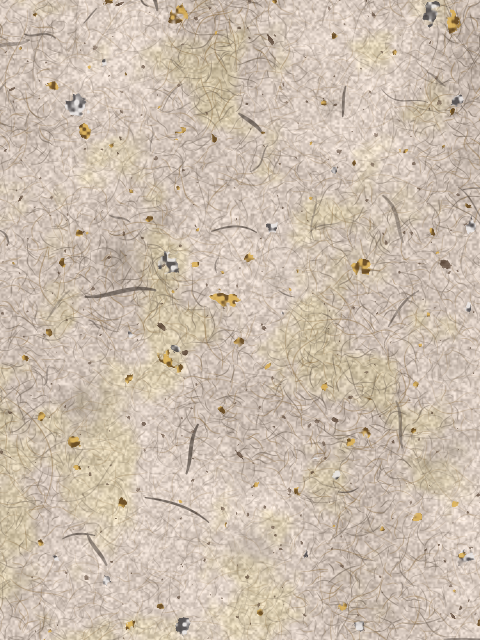
Write a Shadertoy shader that draws this texture.

```glsl
const vec3 PAPER = vec3(0.845, 0.790, 0.748);
const vec3 SHADE = vec3(0.46, 0.42, 0.37);
const vec3 TAN_FIBRE = vec3(0.56, 0.44, 0.27);
const vec3 GREY_FIBRE = vec3(0.38, 0.33, 0.28);
const vec3 BARK = vec3(0.27, 0.19, 0.13);
const vec3 STICK = vec3(0.35, 0.31, 0.28);
const vec3 GOLD_DARK = vec3(0.36, 0.24, 0.07);
const vec3 GOLD_LIGHT = vec3(0.86, 0.69, 0.32);
const vec3 SILVER_DARK = vec3(0.27, 0.26, 0.27);
const vec3 SILVER_LIGHT = vec3(0.92, 0.91, 0.91);

vec3 hash3(vec2 p) {
    vec3 q = fract(p.xyx * vec3(0.1031, 0.1030, 0.0973));
    q += dot(q, q.yxz + 33.33);
    return fract((q.xxy + q.yzz) * q.zyx);
}

float noise(vec2 p) {
    vec2 i = floor(p), f = fract(p);
    f = f * f * (3.0 - 2.0 * f);
    float low = mix(hash3(i).x, hash3(i + vec2(1, 0)).x, f.x);
    float high = mix(hash3(i + vec2(0, 1)).x, hash3(i + vec2(1, 1)).x, f.x);
    return mix(low, high, f.y);
}

float fbm(vec2 p) {
    float sum = 0.0, amp = 0.5;
    for (int i = 0; i < 4; i++) {
        sum += amp * noise(p);
        p = mat2(1.6, 1.2, -1.2, 1.6) * p + 7.3;
        amp *= 0.5;
    }
    return sum / 0.9375;
}

vec2 rotate(vec2 p, float angle) {
    float c = cos(angle), s = sin(angle);
    return vec2(c * p.x + s * p.y, c * p.y - s * p.x);
}

// Coverage of one tapered strand, bent along a cubic
float strand(vec2 q, float halfLen, vec2 bend, float width, float px) {
    float u = clamp(q.x / halfLen, -1.0, 1.0);
    float slope = 2.0 * bend.x * u + 3.0 * bend.y * u * u;
    float offset = q.y - halfLen * u * u * (bend.x + bend.y * u);
    float d = length(vec2(q.x - u * halfLen, offset / sqrt(1.0 + slope * slope)));
    float taper = width * (1.0 - 0.5 * u * u);
    return clamp((taper - d) / px + 0.5, 0.0, 1.0) * min(1.0, 2.5 * taper / px);
}

// One strand per grid cell; reach is the longest half length in cells
float strands(vec2 p, float cells, float reach, float width, float curl,
              float presence, float seed, float px) {
    float cover = 0.0;
    vec2 home = floor(p * cells);
    for (int k = 0; k < 9; k++) {
        vec2 id = home + vec2(k % 3 - 1, k / 3 - 1);
        vec3 a = hash3(id + seed * 17.3), b = hash3(id + seed * 31.7 + 5.1);
        if (a.z > presence) continue;
        vec2 q = rotate(p - (id + a.xy) / cells, 6.2832 * b.x);
        float halfLen = reach * mix(0.25, 1.0, b.y) / cells;
        vec2 bend = curl * (vec2(b.z, fract(b.x * 57.0)) - 0.5);
        float size = width * mix(0.6, 1.2, fract(b.y * 43.0));
        float strength = mix(0.4, 1.0, fract(b.z * 29.0));
        cover = max(cover, strength * strand(q, halfLen, bend, size, px));
    }
    return cover;
}

// Ragged flakes scattered one per grid cell
float flakes(vec2 p, float cells, float radius, float stretch,
             float presence, float seed, float soft) {
    float cover = 0.0;
    vec2 home = floor(p * cells);
    for (int k = 0; k < 9; k++) {
        vec2 id = home + vec2(k % 3 - 1, k / 3 - 1);
        vec3 a = hash3(id + seed * 13.9), b = hash3(id + seed * 23.3 + 2.7);
        if (a.z > presence) continue;
        vec2 q = rotate(p - (id + a.xy) / cells, 6.2832 * b.x);
        float r = radius * mix(0.3, 1.0, b.y * b.y);
        q.y *= mix(1.0, stretch, b.z);
        float ragged = 0.35 + 1.1 * fbm(q / r * 1.6 + id * 5.0 + seed);
        cover = max(cover, clamp((r * ragged - length(q)) / soft + 0.5, 0.0, 1.0));
    }
    return cover;
}

void mainImage(out vec4 fragColor, in vec2 fragCoord) {
    vec2 p = fragCoord / iResolution.x;
    float px = 1.0 / iResolution.x;

    // Mottled, grainy paper
    float cloud = fbm(p * 4.0 + 3.0);
    float grain = noise(p * 210.0) - 0.5;
    float pebble = noise(p * 95.0 + 9.0) - 0.5;
    vec3 col = PAPER + 0.20 * grain + 0.09 * pebble - 0.20 * (cloud - 0.45);
    col.b -= 0.07 * smoothstep(0.5, 0.75, fbm(p * 9.0 + 40.0));

    // Soft grey smudges
    float smudge = flakes(p, 4.0, 0.075, 2.0, 0.6, 1.0, 0.06);
    col = mix(col, SHADE, 0.42 * smudge * fbm(p * 35.0));

    // Web of hairs, from long to short
    float density = mix(0.45, 1.0, smoothstep(0.3, 0.65, cloud));
    for (int i = 0; i < 10; i++) {
        float n = float(i);
        float hair = strands(p, 5.0 + 3.0 * n, 0.72, 0.0011, 0.9, 0.85, n + 2.0, px);
        vec3 tint = i % 2 == 0 ? TAN_FIBRE : GREY_FIBRE;
        col = mix(col, tint, 0.55 * density * hair);
    }

    // Stems and bark chips
    float streak = noise(p * 150.0);
    float stem = strands(p, 3.2, 0.28, 0.0042, 0.35, 0.75, 21.0, px);
    float twig = strands(p, 6.0, 0.30, 0.0022, 0.6, 0.4, 22.0, px);
    col = mix(col, STICK + 0.2 * (streak - 0.4), 0.85 * max(stem, twig));
    float chip = flakes(p, 5.0, 0.026, 3.5, 0.35, 23.0, px);
    float speck = flakes(p, 26.0, 0.0055, 2.0, 0.35, 24.0, px);
    col = mix(col, BARK + 0.22 * streak, 0.85 * max(chip, 0.8 * speck));

    // Crumpled silver and gold leaf
    float glint = smoothstep(0.25, 0.75, noise(p * 125.0 + 60.0));
    float silver = flakes(p, 6.0, 0.027, 1.8, 0.35, 25.0, px);
    silver *= smoothstep(0.25, 0.45, noise(p * 70.0 + 20.0));
    col = mix(col, mix(SILVER_DARK, SILVER_LIGHT, glint), 0.85 * silver);
    float gold = max(flakes(p, 4.5, 0.030, 2.2, 0.45, 26.0, px),
                     flakes(p, 12.0, 0.012, 1.7, 0.45, 27.0, px));
    gold *= smoothstep(0.15, 0.35, noise(p * 80.0 + 31.0));
    col = mix(col, mix(GOLD_DARK, GOLD_LIGHT, glint), 0.85 * gold);

    fragColor = vec4(clamp(col, 0.0, 1.0), 1.0);
}
```
